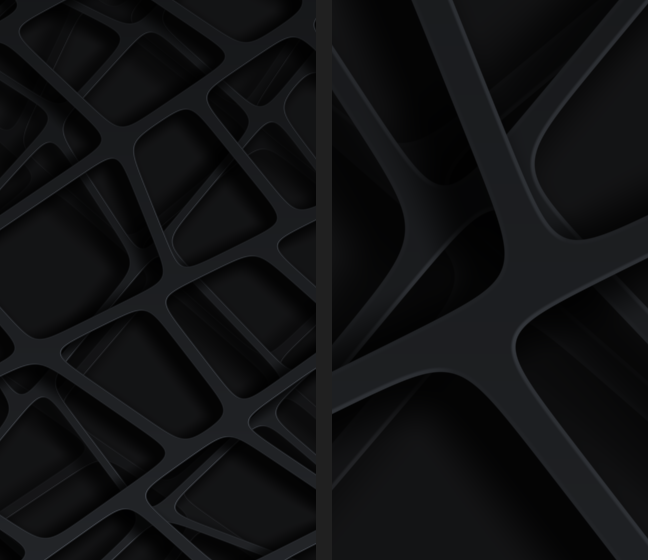
Left, the full canvas; right, a detail of the centre.
A WebGL 2 fragment shader for this background:

```glsl
#version 300 es
precision highp float;
// Dark stacked lattices: three webs of struts with rounded holes, each with a
// soft shadow and a thin lit rim. Every web is a jittered grid of slanted rows
// and bars; a smooth minimum of the four edge distances rounds each hole.

uniform vec2 u_resolution;
out vec4 fragColor;

struct Layer {
  float angle;      // direction of the long struts, radians
  vec2 cell;        // spacing of bars and of rows
  float tilt;       // mean slant of the bars
  float halfWidth;  // half the strut width
  float seed;
  float shadow;     // strength of the cast shadow
  vec3 colour;
};

const int LAYER_COUNT = 3;
const Layer LAYERS[LAYER_COUNT] = Layer[LAYER_COUNT](
  Layer(-0.62, vec2(0.54, 0.50),  0.15, 0.016, 7.0,  0.45, vec3(0.072, 0.074, 0.080)),
  Layer( 0.80, vec2(0.52, 0.50), -0.10, 0.013, 23.0, 0.62, vec3(0.106, 0.112, 0.122)),
  Layer( 0.52, vec2(0.41, 0.47), -0.18, 0.020, 41.0, 0.80, vec3(0.114, 0.121, 0.132)));

const vec3 BACKGROUND = vec3(0.076, 0.077, 0.082);
const float CORNER = 0.025;                   // softness of the hole corners
const float ROW_JITTER = 0.36;
const float ROW_SLOPE = 0.20;
const float BAR_JITTER = 0.50;
const float BAR_SLOPE = 0.70;
const vec2 SHADOW_OFFSET = vec2(0.034, 0.018); // from a point towards its caster
const float SHADOW_REACH = 0.058;
const vec2 RIM_DIRECTION = vec2(0.96, -0.28);
const float RIM_WIDTH = 0.006;
const float RIM_GAIN = 0.85;
const float LOW_GAIN = 1.18;                   // strut brightness, bottom
const float HIGH_GAIN = 0.76;                  // strut brightness, top

float hash(vec2 p) {
  vec3 h = fract(p.xyx * 0.1031);
  h += dot(h, h.yzx + 33.33);
  return fract((h.x + h.y) * h.z);
}

// Lines are stored as (offset, slope).
vec2 rowLine(Layer web, float row) {
  float shift = hash(vec2(row, web.seed)) - 0.5;
  float slope = hash(vec2(row, web.seed + 3.7)) - 0.5;
  return vec2((row + ROW_JITTER * shift) * web.cell.y, ROW_SLOPE * slope);
}

vec2 barLine(Layer web, float row, float bar) {
  vec2 id = vec2(bar + 17.3 * row, web.seed);
  float shift = hash(id + 11.9) - 0.5;
  float slope = hash(id + 29.1) - 0.5;
  return vec2((bar + BAR_JITTER * shift) * web.cell.x, web.tilt + BAR_SLOPE * slope);
}

// Adds one edge to the smooth minimum: xy sums the normals, z the weights.
void addEdge(inout vec3 sum, float gap, vec2 normal) {
  float scale = inversesqrt(dot(normal, normal));
  float weight = exp(-gap * scale / CORNER);
  sum += weight * vec3(normal * scale, 1.0);
}

// Returns the direction into the hole (xy) and the distance from the strut (z).
vec3 webDistance(Layer web, vec2 p) {
  vec2 along = vec2(cos(web.angle), sin(web.angle));
  vec2 across = vec2(-along.y, along.x);
  vec2 q = vec2(dot(p, along), dot(p, across));

  // Find the row, then the bay between two bars
  float guess = floor(q.y / web.cell.y);
  float row = guess - 1.0;
  for (float k = 0.0; k < 2.0; k++) {
    vec2 line = rowLine(web, guess + k);
    if (line.x + line.y * q.x <= q.y) row = guess + k;
  }
  float height = q.y - (row + 0.5) * web.cell.y;
  guess = floor((q.x - web.tilt * height) / web.cell.x);
  float bar = guess - 1.0;
  for (float k = 0.0; k < 2.0; k++) {
    vec2 line = barLine(web, row, guess + k);
    if (line.x + line.y * height <= q.x) bar = guess + k;
  }

  // Blend the four edges of the hole
  vec3 sum = vec3(0.0);
  for (float k = 0.0; k < 2.0; k++) {
    float side = 1.0 - 2.0 * k;
    vec2 line = rowLine(web, row + k);
    addEdge(sum, side * (q.y - line.x - line.y * q.x), side * vec2(-line.y, 1.0));
    line = barLine(web, row, bar + k);
    addEdge(sum, side * (q.x - line.x - line.y * height), side * vec2(1.0, -line.y));
  }
  vec2 slope = sum.xy / sum.z;
  float steepness = max(length(slope), 0.4);
  float gap = (-CORNER * log(sum.z) - web.halfWidth) / steepness;
  return vec3((along * slope.x + across * slope.y) / steepness, gap);
}

void main() {
  float unit = min(u_resolution.x, u_resolution.y);
  vec2 p = (gl_FragCoord.xy - 0.5 * u_resolution) / unit;
  float pixel = 1.0 / unit;
  float gain = mix(LOW_GAIN, HIGH_GAIN, gl_FragCoord.y / u_resolution.y);

  vec3 colour = BACKGROUND;
  for (int i = 0; i < LAYER_COUNT; i++) {
    Layer web = LAYERS[i];
    // Soft shadow on everything below
    float casterGap = webDistance(web, p + SHADOW_OFFSET).z;
    colour *= 1.0 - web.shadow * (1.0 - smoothstep(-0.01, SHADOW_REACH, casterGap));

    // Strut face with a lit rim
    vec3 edge = webDistance(web, p);
    float lit = 0.12 + 0.88 * max(dot(edge.xy, RIM_DIRECTION), 0.0);
    float rim = smoothstep(-RIM_WIDTH, -0.4 * RIM_WIDTH, edge.z) * lit;
    vec3 face = web.colour * gain * (1.0 + RIM_GAIN * rim);
    colour = mix(face, colour, smoothstep(-pixel, pixel, edge.z));
  }
  fragColor = vec4(colour, 1.0);
}
```
